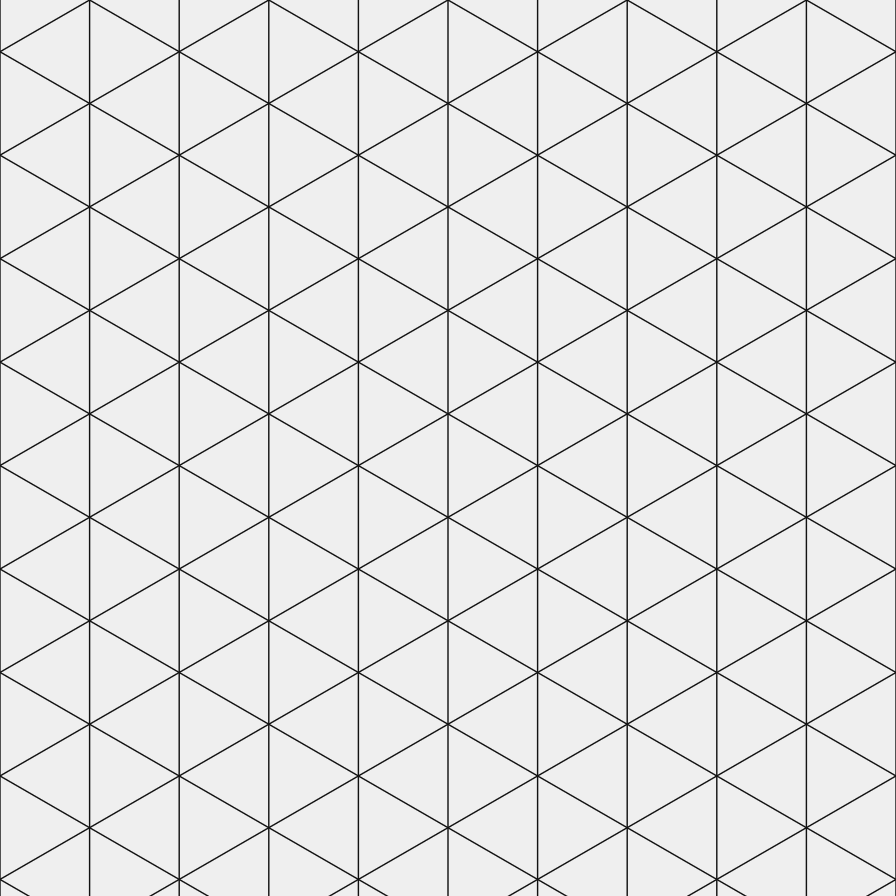
A Shadertoy shader for this pattern:

```glsl
// Isometric grid: thin dark lines in three directions forming equilateral triangles on pale grey.
#define COLUMNS 10.0
#define LINE_WIDTH 0.0016
#define PAPER_COLOR vec3(0.938)
#define INK_COLOR vec3(0.07)

// Signed distance to the nearest of a set of parallel lines
float nearestLine(vec2 p, vec2 normal, float spacing) {
    float s = dot(p, normal);
    return s - spacing * round(s / spacing);
}

// Share of a pixel-wide window that the line covers
float lineCoverage(float dist, float pixel) {
    float halfWidth = 0.5 * LINE_WIDTH;
    float right = min(dist + 0.5 * pixel, halfWidth);
    float left = max(dist - 0.5 * pixel, -halfWidth);
    return max(right - left, 0.0) / pixel;
}

void mainImage(out vec4 fragColor, in vec2 fragCoord) {
    float pixel = 1.0 / iResolution.y;
    float spacing = 1.0 / COLUMNS;

    // Anchor a lattice vertex one column in, on the top edge
    vec2 p = fragCoord * pixel - vec2(spacing, 1.0);

    // Three line families, 60 degrees apart
    float paper = 1.0;
    for (int i = 0; i < 3; i++) {
        float angle = radians(60.0) * float(i);
        float dist = nearestLine(p, vec2(cos(angle), sin(angle)), spacing);
        paper *= 1.0 - lineCoverage(dist, pixel);
    }

    fragColor = vec4(mix(INK_COLOR, PAPER_COLOR, paper), 1.0);
}
```
